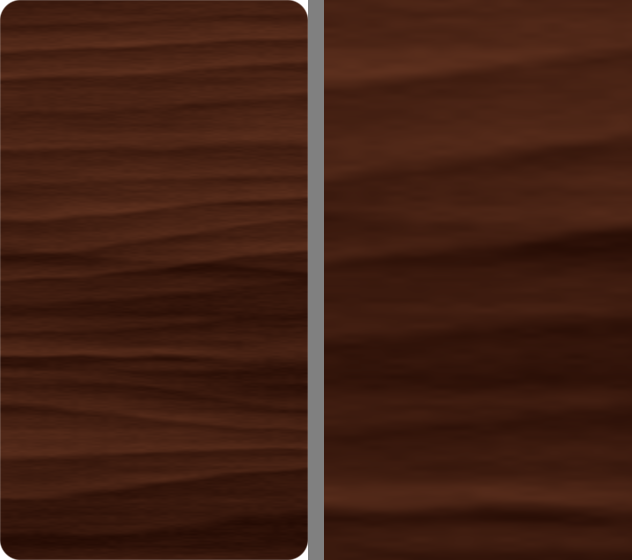
Left, the full canvas; right, a detail of the centre.
Reproduce this texture procedurally as a Shadertoy shader.

```glsl
float hash(vec2 p) {
    return fract(sin(dot(p, vec2(127.1, 311.7))) * 43758.5453);
}

float noise(vec2 p) {
    vec2 i = floor(p), f = fract(p);
    f = f * f * (3.0 - 2.0 * f);
    return mix(mix(hash(i), hash(i + vec2(1, 0)), f.x),
               mix(hash(i + vec2(0, 1)), hash(i + vec2(1, 1)), f.x), f.y);
}

float bump(float x, float width) {
    return exp(-x * x / (width * width));
}

// Growth rings: slow brightening that ends in a sharper dark edge
float rings(vec2 p) {
    float v = p.y * 17.0 + 1.8 * noise(vec2(p.x * 1.5, p.y * 7.0))
            + 0.12 * noise(vec2(p.x * 14.0, p.y * 30.0));
    float s = fract(v);
    float strength = mix(0.25, 0.75, hash(vec2(floor(v), 3.0)));
    return strength * s * (1.0 - smoothstep(0.78, 1.0, s)) - 0.2;
}

// Long streaks and short pores, stretched along the grain
float fibres(vec2 p) {
    float streaks = noise(vec2(p.x * 3.0, p.y * 75.0)) - 0.5;
    float threads = noise(vec2(p.x * 12.0 + 7.0, p.y * 170.0)) - 0.5;
    float pores = noise(vec2(p.x * 75.0, p.y * 330.0)) - 0.5;
    float streaky = 0.16 + 0.26 * bump(p.y - 0.65, 0.09);
    return streaky * streaks + 0.15 * threads + 0.13 * pores;
}

void mainImage(out vec4 fragColor, in vec2 fragCoord) {
    // Depth runs downward from the top edge
    vec2 p = vec2(fragCoord.x, iResolution.y - fragCoord.y) / iResolution.y;
    float across = fragCoord.x / iResolution.x;

    // Broad light and dark zones
    float tone = 0.66 - 0.28 * smoothstep(0.3, 0.62, p.y)
               + 0.24 * bump(p.y - 0.775, 0.05)
               - 0.22 * smoothstep(0.86, 0.96, p.y)
               - 0.1 * (across - 0.5) * (0.5 + p.y);
    tone += 0.16 * (noise(vec2(p.x * 4.0, p.y * 9.0)) - 0.5);

    // Slanting dark vein
    float vein = p.y - 0.447 - 0.038 * across - 0.008 * noise(vec2(p.x * 8.0, 1.0));
    tone -= 0.3 * bump(vein, vein < 0.0 ? 0.006 : 0.022);

    tone = clamp(tone + rings(p) + fibres(p), -0.1, 1.15);
    vec3 wood = mix(vec3(0.16, 0.055, 0.022), vec3(0.355, 0.182, 0.112), tone);

    // Rounded panel corners on white
    vec2 halfSize = 0.5 * iResolution.xy / iResolution.y;
    float radius = 0.037;
    vec2 q = abs(p - halfSize) - halfSize + radius;
    float edge = length(max(q, 0.0)) - radius;
    float pixel = 1.0 / iResolution.y;
    fragColor = vec4(mix(wood, vec3(1.0), smoothstep(-pixel, pixel, edge)), 1.0);
}
```
